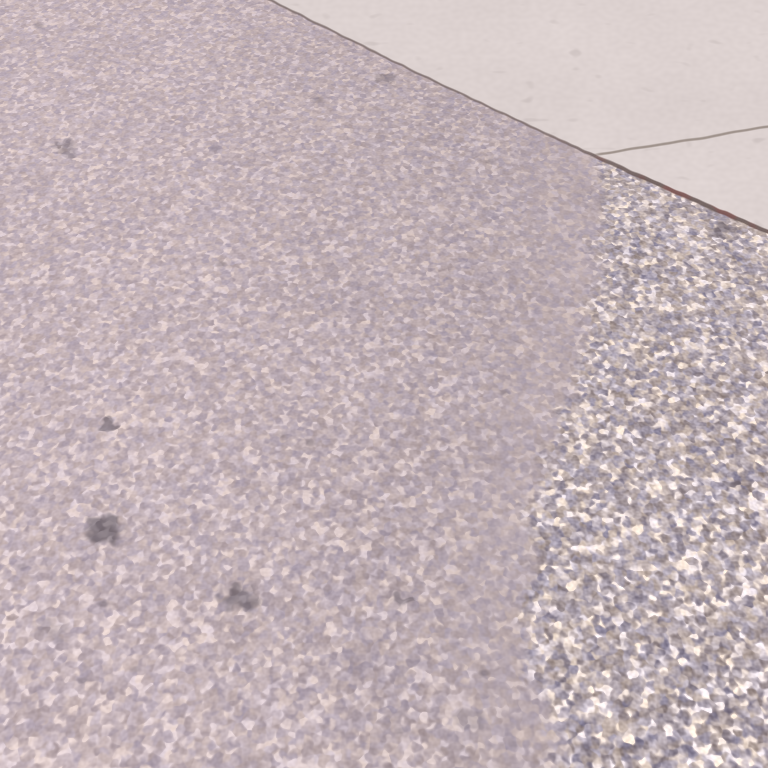
Give the GLSL for this texture, as a WebGL 2 fragment shader.

```glsl
#version 300 es
precision highp float;
uniform vec2 u_resolution;
out vec4 fragColor;

const vec3 ASPHALT_LEFT = vec3(0.778, 0.712, 0.732);
const vec3 ASPHALT_RIGHT = vec3(0.728, 0.668, 0.688);
const vec3 COARSE_TONE = vec3(0.728, 0.678, 0.692);
const vec3 SLAB_TONE = vec3(0.865, 0.822, 0.815);
const vec3 GAP_TONE = vec3(0.42, 0.36, 0.35);
const vec3 RUST_TONE = vec3(0.47, 0.32, 0.31);
const vec3 JOINT_TONE = vec3(0.58, 0.53, 0.50);
const vec3 STAIN_TONE = vec3(0.47, 0.43, 0.46);
const vec3 WARM_TINT = vec3(0.03, 0.012, -0.04);
const float STONE_DENSITY = 120.0;
const float HORIZON = 2.2;
const float FINE_CONTRAST = 0.17;
const float COARSE_CONTRAST = 0.36;
const vec2 CORNER = vec2(0.775, 0.798);
const float JOINT_SLOPE = 0.165;

// Stains: centre, half width, strength
const int STAIN_COUNT = 10;
const vec4 STAINS[STAIN_COUNT] = vec4[](
  vec4(0.135, 0.310, 0.031, 0.85), vec4(0.313, 0.220, 0.030, 0.70),
  vec4(0.086, 0.807, 0.018, 0.40), vec4(0.502, 0.897, 0.017, 0.40),
  vec4(0.141, 0.447, 0.011, 0.60), vec4(0.525, 0.219, 0.015, 0.50),
  vec4(0.612, 0.063, 0.022, 0.30), vec4(0.942, 0.702, 0.016, 0.75),
  vec4(0.955, 0.372, 0.011, 0.75), vec4(0.070, 0.180, 0.025, 0.25));

vec2 hash2(vec2 p) {
  vec3 q = fract(p.xyx * vec3(0.1031, 0.1030, 0.0973));
  q += dot(q, q.yzx + 33.33);
  return fract((q.xx + q.yz) * q.zy);
}

float gradientDot(vec2 cell, vec2 offset) {
  float angle = 6.2832 * hash2(cell + 71.0).x;
  return dot(vec2(cos(angle), sin(angle)), offset);
}

float gradientNoise(vec2 p) {
  vec2 i = floor(p), f = fract(p);
  vec2 u = f * f * f * (f * (f * 6.0 - 15.0) + 10.0);
  vec2 e = vec2(1.0, 0.0);
  return mix(mix(gradientDot(i, f), gradientDot(i + e, f - e), u.x),
             mix(gradientDot(i + e.yx, f - e.yx), gradientDot(i + 1.0, f - 1.0), u.x), u.y);
}

// Soft pebbles: x is brightness, y is warmth, both centred on zero
vec2 pebbles(vec2 p) {
  vec2 cell = floor(p), sum = vec2(0.0);
  float total = 0.0;
  for (int y = -1; y <= 1; y++)
    for (int x = -1; x <= 1; x++) {
      vec2 id = cell + vec2(x, y);
      vec2 d = id + 0.1 + 0.8 * hash2(id + 13.0) - p;
      float weight = exp(-4.5 * dot(d, d));
      sum += weight * hash2(id + 157.0);
      total += weight;
    }
  return sum / total - 0.5;
}

float slabEdge(float x) {
  float t = x - 0.352;
  return 1.0 - 0.508 * t + 0.065 * t * t;
}

float coarseEdge(float y) {
  return 0.685 + 0.09 * smoothstep(0.28, 0.65, y) + 0.035 * smoothstep(0.18, 0.04, y);
}

float line(float d, float halfWidth, float pixel) {
  return 1.0 - smoothstep(halfWidth - pixel, halfWidth + pixel, abs(d));
}

vec3 asphalt(vec2 uv) {
  vec2 ground = vec2(uv.x - 0.5, uv.y) / (1.0 - uv.y / HORIZON);
  vec2 bend = vec2(gradientNoise(ground * 90.0), gradientNoise(ground * 90.0 + 50.0));
  vec2 stone = pebbles(ground * STONE_DENSITY + 0.7 * bend);
  float grit = gradientNoise(ground * STONE_DENSITY * 1.5 + 9.0);
  float clump = gradientNoise(ground * STONE_DENSITY * 0.45 + 31.0);
  float mottle = gradientNoise(uv * 9.0) + 0.6 * gradientNoise(uv * 31.0);

  // Coarse patch with a smoother band along its left side
  float side = uv.x - coarseEdge(uv.y) + 0.035 * gradientNoise(uv * 24.0) + 0.02 * gradientNoise(uv * 70.0);
  float coarse = smoothstep(-0.02, 0.03, side);
  float band = smoothstep(-0.17, -0.03, side) * (1.0 - coarse);
  float nearness = mix(1.15, 0.72, uv.y);
  float contrast = mix(FINE_CONTRAST * (1.0 - 0.35 * band), COARSE_CONTRAST, coarse) * nearness;

  vec3 color = mix(ASPHALT_LEFT, ASPHALT_RIGHT, smoothstep(0.05, 0.72, uv.x));
  color = mix(color, COARSE_TONE, coarse);
  color += contrast * (stone.x + 0.3 * grit + 0.16 * clump) + 0.012 * mottle;
  color += WARM_TINT * (stone.y + 0.5 * stone.x) * mix(1.0, 2.0, coarse);
  color += 0.3 * contrast * smoothstep(0.15, 0.38, stone.x) * vec3(1.0, 0.97, 0.85);

  // Ragged stains
  float stain = 0.0;
  vec2 ragged = uv + 0.013 * vec2(gradientNoise(uv * 60.0), gradientNoise(uv * 60.0 + 40.0));
  ragged += 0.006 * bend;
  for (int i = 0; i < STAIN_COUNT; i++) {
    vec4 s = STAINS[i];
    float d = length((ragged - s.xy) / (s.z * vec2(1.0, 0.6)));
    stain = max(stain, s.w * (1.0 - smoothstep(0.55, 1.15, d)));
  }

  // Scattered flecks
  vec2 cell = floor(uv * 13.0);
  vec2 spot = (fract(uv * 13.0) - 0.2 - 0.6 * hash2(cell + 5.0)) * vec2(1.0, 1.7);
  vec2 chance = hash2(cell + 211.0);
  float fleck = step(0.72, chance.x) * (1.0 - smoothstep(0.04, 0.13, length(spot)));
  stain = max(stain, 0.4 * chance.y * fleck);
  return mix(color, STAIN_TONE + 0.15 * stone.x, stain);
}

vec3 slab(vec2 uv, float pixel) {
  float cloud = gradientNoise(uv * vec2(7.0, 11.0)) + 0.5 * gradientNoise(uv * vec2(28.0, 50.0));
  float grain = gradientNoise(uv * vec2(110.0, 170.0));
  float scuff = smoothstep(0.36, 0.6, gradientNoise(uv * vec2(34.0, 80.0) + 17.0));
  vec3 color = SLAB_TONE + 0.018 * cloud + 0.018 * grain - 0.05 * scuff;
  float joint = uv.y - CORNER.y - JOINT_SLOPE * (uv.x - CORNER.x) - 0.002 * gradientNoise(uv * 30.0);
  float fade = smoothstep(CORNER.x - 0.01, CORNER.x + 0.01, uv.x);
  return mix(color, JOINT_TONE, 0.85 * fade * line(joint, 0.0016, pixel));
}

void main() {
  vec2 uv = gl_FragCoord.xy / u_resolution;
  float pixel = 1.0 / u_resolution.y;
  float edge = 0.9 * (uv.y - slabEdge(uv.x)) + 0.0015 * gradientNoise(uv * 60.0);
  vec3 color = mix(asphalt(uv), slab(uv, pixel), smoothstep(-pixel, pixel, edge));

  // Dark gap, wider and rustier past the corner
  float past = smoothstep(CORNER.x - 0.08, CORNER.x + 0.08, uv.x);
  float rust = past * smoothstep(-0.1, 0.3, gradientNoise(uv * 38.0));
  float gap = line(edge, mix(0.0014, 0.0026, past), pixel);
  color = mix(color, mix(GAP_TONE, RUST_TONE, rust), gap * mix(0.7, 0.9, past));
  fragColor = vec4(clamp(color, 0.0, 1.0), 1.0);
}
```
